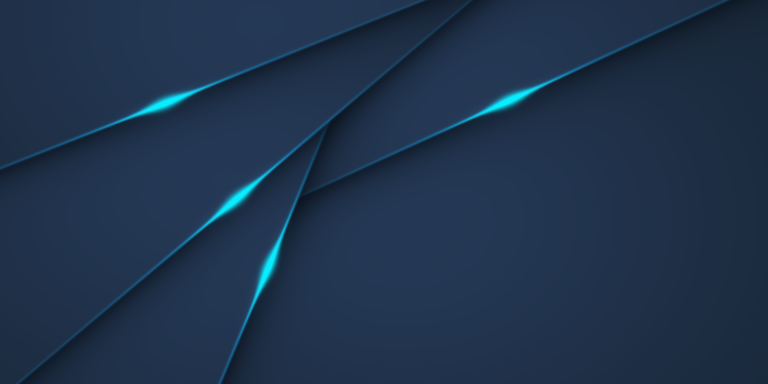
Give the GLSL for this background, as a WebGL 2 fragment shader.

```glsl
#version 300 es
precision highp float;

#define SHADOW_REACH 0.038
#define SHADOW_DEPTH 0.72
#define EDGE_WIDTH 0.0042
#define EDGE_REACH 0.36
#define FLARE_LENGTH 0.105
#define FLARE_WIDTH 0.0105
#define HALO_WIDTH 0.016

uniform vec2 u_resolution;
out vec4 fragColor;

const vec3 NAVY_LIGHT = vec3(0.143, 0.222, 0.335);
const vec3 NAVY_DARK = vec3(0.100, 0.158, 0.230);
const vec3 SHADOW = vec3(0.025, 0.050, 0.080);
const vec3 EDGE_BLUE = vec3(0.090, 0.430, 0.640);
const vec3 CYAN = vec3(0.040, 0.930, 1.000);

float bell(float x) {
    return exp(-x * x);
}

// Soft navy surface, lighter around its centre
vec3 surface(vec2 p, vec2 centre) {
    float r = length((p - centre) * vec2(0.72, 0.95));
    return mix(NAVY_LIGHT, NAVY_DARK, smoothstep(0.0, 0.95, r));
}

// Lays a half-plane left of the line from a to b, with shadow and lit edge
vec3 addPanel(vec3 below, vec3 face, vec2 p, vec2 a, vec2 b, vec2 flare) {
    vec2 dir = normalize(b - a);
    float side = dot(p - a, vec2(-dir.y, dir.x));
    float along = dot(p - flare, dir);
    float pixel = 1.0 / u_resolution.y;

    // Cast shadow on the lower side
    float shade = SHADOW_DEPTH * exp(min(side, 0.0) / SHADOW_REACH);
    vec3 color = mix(below, SHADOW, shade);
    color = mix(color, face, smoothstep(-pixel, pixel, side));

    // Thin blue rim, fading away from the flare
    float fade = 0.28 + 0.72 * bell(along / EDGE_REACH);
    color = mix(color, EDGE_BLUE, fade * bell((side - 0.001) / EDGE_WIDTH));

    // Halo and tapered bright core
    float reach = bell(along / FLARE_LENGTH);
    color += 0.22 * EDGE_BLUE * reach * bell(side / HALO_WIDTH);
    float width = 0.003 + FLARE_WIDTH * bell(along / (0.6 * FLARE_LENGTH));
    float core = bell(along / (1.2 * FLARE_LENGTH)) * bell(side / width);
    return mix(color, CYAN, min(core * 1.15, 1.0));
}

void main() {
    vec2 p = gl_FragCoord.xy / u_resolution.y;

    // Stack from the lowest sheet to the highest
    vec3 color = surface(p, vec2(1.05, 0.43));
    color = addPanel(color, surface(p, vec2(1.12, 0.78)), p,
        vec2(0.802, 0.497), vec2(1.896, 1.0), vec2(1.325, 0.740));
    color = addPanel(color, surface(p, vec2(0.60, 0.42)), p,
        vec2(0.573, 0.0), vec2(0.859, 0.6875), vec2(0.697, 0.305));
    color = addPanel(color, surface(p, vec2(0.58, 0.55)), p,
        vec2(0.047, 0.0), vec2(1.229, 1.0), vec2(0.612, 0.485));
    color = addPanel(color, surface(p, vec2(0.68, 0.94)), p,
        vec2(0.0, 0.560), vec2(1.107, 1.0), vec2(0.430, 0.732));

    fragColor = vec4(color, 1.0);
}
```
